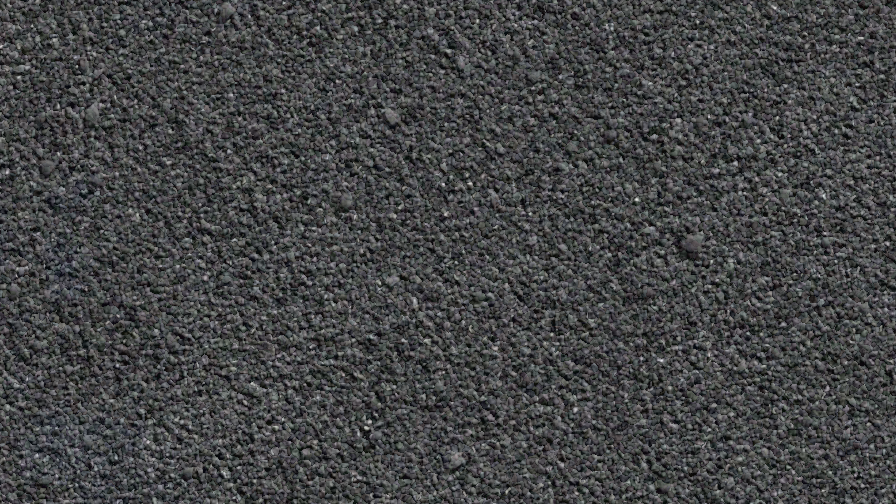
Reproduce this texture procedurally as a WebGL 2 fragment shader.

```glsl
#version 300 es
precision highp float;
// Dark asphalt: ragged bitumen-coated grit, lit from the upper right.
// Warped cellular grains and side-lit noise relief make the bed; small pits
// and broad wear vary it, and two sparse layers add chips with cast shadows.

uniform vec2 u_resolution;
out vec4 fragColor;

const float GRAIN_FREQ = 102.0;    // grains per canvas height
const float RELIEF_FREQ = 92.0;    // lumps of the rough surface
const float FINE_FREQ = 190.0;     // smallest roughness
const float PIT_FREQ = 48.0;       // dark hollows
const float BASE_TONE = 0.276;
const float GRAIN_WARP = 0.9;      // raggedness, in grain widths
const float GRAIN_TONE = 0.14;     // tone spread between grains
const float SIDE_LIGHT = 0.17;
const float GAP_DEPTH = 0.10;
const float RELIEF = 0.44;
const float FINE_TONE = 0.20;
const float PIT_DEPTH = 0.07;
const float GLINT = 0.20;
const float GRAIN_TINT = 0.035;
const vec3 COOL_TINT = vec3(-0.003, 0.001, 0.004);
const vec3 BLUE_WEAR = vec3(-0.008, 0.0, 0.022);
const vec2 LIGHT = vec2(0.45, 0.89);

// Integer hash: three random values per cell and seed
vec3 hash3(vec2 cell, float seed) {
  uvec3 h = uvec3(ivec3(cell.x, cell.y, seed) + 4096);
  h = h * 1664525u + 1013904223u;
  h.x += h.y * h.z; h.y += h.z * h.x; h.z += h.x * h.y;
  h ^= h >> 16u;
  h.x += h.y * h.z; h.y += h.z * h.x; h.z += h.x * h.y;
  return vec3(h >> 8u) / 16777216.0;
}

vec3 noise3(vec2 p, float seed) {
  vec2 i = floor(p), f = fract(p);
  f = f * f * (3.0 - 2.0 * f);
  vec3 low = mix(hash3(i, seed), hash3(i + vec2(1, 0), seed), f.x);
  vec3 high = mix(hash3(i + vec2(0, 1), seed), hash3(i + vec2(1, 1), seed), f.x);
  return mix(low, high, f.y);
}

float cloud(vec2 p, float seed) {
  return 0.6 * noise3(p, seed).x + 0.4 * noise3(p * 2.3 + 7.1, seed + 1.0).x;
}

// Noise relief: bright where the surface falls towards the light
float relief(vec2 p) {
  mat2 tilt = mat2(0.8, 0.6, -0.6, 0.8);
  return cloud(tilt * p, 15.0) - cloud(tilt * (p + 0.5 * LIGHT), 15.0);
}

// Ragged grains: returns a tone offset and the colour tint of the grain
float grains(vec2 p, out vec3 tint) {
  p += GRAIN_WARP * (noise3(p * 1.3, 5.0).xy - 0.5);
  vec2 cell = floor(p), nearest = vec2(0.0), id = cell;
  float d1 = 9.0, d2 = 9.0;
  for (int y = -1; y <= 1; y++)
    for (int x = -1; x <= 1; x++) {
      vec2 c = cell + vec2(x, y);
      vec2 offset = p - c - hash3(c, 1.0).xy;
      float d = length(offset);
      if (d < d1) { d2 = d1; d1 = d; nearest = offset; id = c; }
      else d2 = min(d2, d);
    }
  vec3 rnd = hash3(id, 2.0);
  float body = smoothstep(0.0, 0.5, d2 - d1);
  float glint = step(0.94, rnd.y) * (1.0 - smoothstep(0.1, 0.5, length(nearest - 0.15 * LIGHT)));
  tint = (hash3(id, 3.0) - 0.5) * GRAIN_TINT;
  return GRAIN_TONE * (rnd.x - 0.5) + SIDE_LIGHT * dot(nearest, LIGHT)
       + GAP_DEPTH * (body - 0.5) + GLINT * glint;
}

// Signed distance to an angular chip, in cell units
float chipDistance(vec2 q, float radius, vec3 rnd) {
  float turn = 6.283 * rnd.x;
  q = mat2(cos(turn), sin(turn), -sin(turn), cos(turn)) * q;
  q.y *= 1.1 + 0.6 * rnd.y;
  float a = atan(q.y, q.x);
  return length(q) * (1.0 + 0.14 * sin(3.0 * a + 6.0 * rnd.z) + 0.09 * sin(5.0 * a)) - radius;
}

// Scattered chips drawn over the tone, each with a shadow away from the light
float addChips(float tone, vec2 p, float chance, float seed, float rough) {
  vec2 cell = floor(p);
  float edge = 0.035, shade = 0.0, cover = 0.0, face = 0.0;
  for (int y = -1; y <= 1; y++)
    for (int x = -1; x <= 1; x++) {
      vec2 c = cell + vec2(x, y);
      vec3 place = hash3(c, seed), rnd = hash3(c, seed + 1.0);
      if (place.z > chance) continue;
      vec2 q = p - c - place.xy;
      float radius = mix(0.12, 0.27, rnd.z * rnd.z);
      float mask = 1.0 - smoothstep(-edge, edge, chipDistance(q, radius, rnd));
      vec2 shifted = q + LIGHT * radius * 0.7;
      float shadow = 1.0 - smoothstep(-edge, edge, chipDistance(shifted, radius, rnd));
      shade = max(shade, shadow);
      if (mask > cover) {
        cover = mask;
        face = 0.32 + 0.16 * rnd.y + 0.14 * dot(q, LIGHT) / radius + rough;
      }
    }
  tone = mix(tone, 0.35 * tone, 0.8 * shade);
  return mix(tone, face, 0.9 * cover);
}

void main() {
  vec2 p = gl_FragCoord.xy / u_resolution.y;

  // Grit bed with hollows and slow changes of wear
  vec3 tint;
  float grit = grains(p * GRAIN_FREQ, tint) + RELIEF * relief(p * RELIEF_FREQ);
  grit += FINE_TONE * (noise3(p * FINE_FREQ, 11.0).x - 0.5);
  float wear = cloud(p * 5.0, 21.0) - 0.5;
  float pits = smoothstep(0.55, 0.85, cloud(p * PIT_FREQ, 31.0));
  float tone = BASE_TONE + (1.0 + 0.2 * wear) * grit - PIT_DEPTH * pits + 0.03 * wear;

  // Small and large chips
  tone = addChips(tone, p * 24.0, 0.15, 41.0, 0.35 * grit);
  tone = addChips(tone, p * 13.0, 0.11, 51.0, 0.35 * grit);

  // Faint colour: grain tints and bluish wear near the left edge
  float blue = smoothstep(0.5, 0.75, cloud(p * 7.0, 61.0)) * (1.0 - smoothstep(0.0, 0.5, p.x));
  vec3 colour = vec3(max(tone, 0.04)) + COOL_TINT + tint + BLUE_WEAR * blue;
  fragColor = vec4(clamp(colour, 0.0, 1.0), 1.0);
}
```
